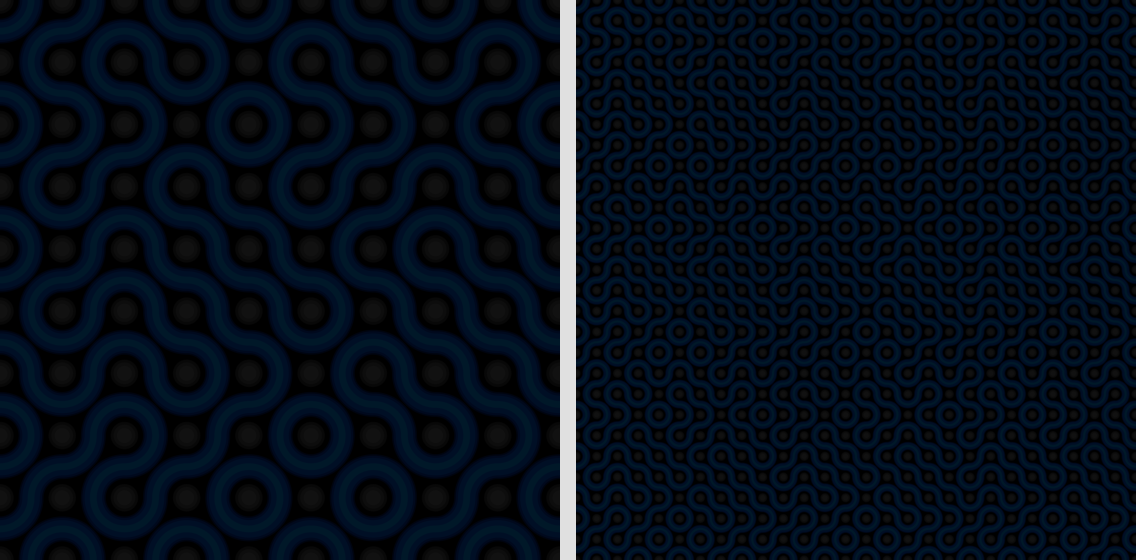
Left, the tile; right, the same tile 3 across and 3 down.
This pattern is drawn by a Shadertoy shader. Its source:

```glsl
#define TILES 9.0
#define ARC_RADIUS 0.5
#define BAND_HALF_WIDTH 0.2
#define DOT_RADIUS 0.22
#define DOT_GREY 0.066
#define SEED 3.0
#define RIM_COLOR vec3(0.0, 0.015, 0.06)
#define EDGE_COLOR vec3(0.0, 0.035, 0.115)
#define BODY_COLOR vec3(0.0, 0.06, 0.145)
#define CORE_COLOR vec3(0.0, 0.094, 0.157)

float hash(vec2 cell) {
    return fract(sin(dot(cell + SEED, vec2(127.1, 311.7))) * 43758.5453);
}

// Antialiased coverage of the region where dist < limit
float inside(float dist, float limit, float pixel) {
    return 1.0 - smoothstep(limit - pixel, limit + pixel, dist);
}

// Distance to the centre line of two quarter arcs, randomly mirrored per tile
float arcDistance(vec2 local, vec2 cell) {
    if (hash(mod(cell, TILES)) < 0.5) local.x = 1.0 - local.x;
    float toCorner = min(length(local), length(1.0 - local));
    return abs(toCorner - ARC_RADIUS);
}

void mainImage(out vec4 fragColor, in vec2 fragCoord) {
    vec2 grid = fragCoord / iResolution.xy * TILES;
    vec2 local = fract(grid);
    float pixel = 0.75 * TILES / min(iResolution.x, iResolution.y);

    // Stepped grey dots on the tile corners
    float dotDist = length(local - round(local)) / DOT_RADIUS;
    float dotPixel = pixel / DOT_RADIUS;
    float dotLight = 0.45 * inside(dotDist, 1.0, dotPixel)
                   + 0.3 * inside(dotDist, 0.8, dotPixel)
                   + 0.25 * inside(dotDist, 0.55, dotPixel);
    vec3 color = vec3(DOT_GREY * dotLight);

    // Winding band, brightening in steps toward its centre line
    float bandDist = arcDistance(local, floor(grid)) / BAND_HALF_WIDTH;
    float bandPixel = pixel / BAND_HALF_WIDTH;
    color = mix(color, RIM_COLOR, inside(bandDist, 1.0, bandPixel));
    color = mix(color, EDGE_COLOR, inside(bandDist, 0.88, bandPixel));
    color = mix(color, BODY_COLOR, inside(bandDist, 0.7, bandPixel));
    color = mix(color, CORE_COLOR, inside(bandDist, 0.27, bandPixel));

    fragColor = vec4(color, 1.0);
}
```
